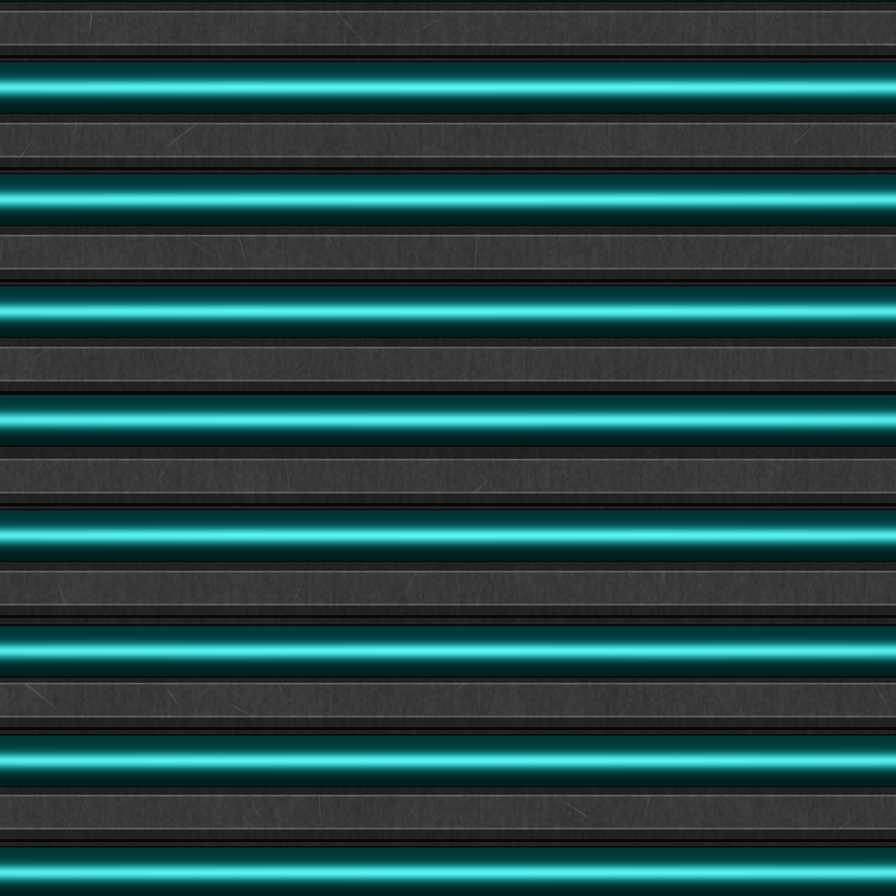
Write a three.js fragment shader that draws this pattern.

```glsl
// Eight glossy teal tubes lying between worn charcoal strips with pale rules.
// Each row is shaded by its height in the period; a few tubes sit slightly off
// centre. Wear is layered sines, fine grain and scratches scattered in cells.
varying vec2 vUv;

const float ROWS = 8.0;
const float UNITS = 96.0;          // height units in one row
const float ROW_START = 6.0;       // where a row begins, so no tube is cut
const float RULE_TOP = 9.9;
const float RULE_BOTTOM = 38.2;
const float RULE_HALF = 0.75;
const float SEAM = 48.5;
const float SEAM_HALF = 1.1;
const float TUBE_CENTRE = 75.0;
const float TUBE_HALF = 22.0;
const float GLOW_HALF = 6.5;
const float SOFT = 0.8;            // edge smoothing, in height units
const float SCRATCH_CELLS = 13.0;
const float SCRATCH_HALF = 0.0007; // in canvas widths

const vec3 STRIP = vec3(0.222);
const vec3 RAIL = vec3(0.132);
const vec3 RULE = vec3(0.40);
const vec3 GROOVE = vec3(0.03, 0.025, 0.025);
const vec3 TUBE_UPPER = vec3(0.0, 0.205, 0.205);
const vec3 TUBE_MIDDLE = vec3(0.012, 0.25, 0.25);
const vec3 TUBE_LOWER = vec3(0.0, 0.125, 0.125);
const vec3 GLOW = vec3(0.345, 0.70, 0.70);

float hash(vec2 p) {
  p = fract(p * vec2(0.1031, 0.1137));
  p += dot(p, p.yx + 33.33);
  return fract((p.x + p.y) * p.x * 17.31 + p.y * 9.7);
}

// Smooth grain between hashed lattice points
float grain(vec2 p) {
  vec2 i = floor(p), f = fract(p);
  f = f * f * (3.0 - 2.0 * f);
  return mix(mix(hash(i), hash(i + vec2(1, 0)), f.x),
             mix(hash(i + vec2(0, 1)), hash(i + 1.0), f.x), f.y);
}

// Coverage of a band around zero
float band(float d, float halfWidth) {
  return 1.0 - smoothstep(halfWidth - SOFT * 0.5, halfWidth + SOFT * 0.5, abs(d));
}

// Soft blotches and vertical streaks
float blotches(vec2 p) {
  float s = 0.0, a = 0.5;
  for (int i = 0; i < 4; i++) {
    s += a * sin(p.x * 23.0 + 2.0 * sin(p.y * 17.0)) * sin(p.y * 19.0 + sin(p.x * 13.0));
    p = mat2(1.5, 1.1, -1.1, 1.5) * p + 1.7;
    a *= 0.6;
  }
  return s;
}

// One random segment per cell, most of them faint and steep
float scratches(vec2 uv, float seed) {
  vec2 p = uv * SCRATCH_CELLS + seed, cell = floor(p);
  float sum = 0.0;
  for (int y = -1; y <= 1; y++)
  for (int x = -1; x <= 1; x++) {
    vec2 c = cell + vec2(x, y);
    vec2 q = p - c - vec2(hash(c + 3.1), hash(c + 7.7));
    float angle = 1.57 + 2.2 * (hash(c + 11.3) - 0.5);
    vec2 dir = vec2(cos(angle), sin(angle));
    float reach = mix(0.12, 0.5, hash(c + 19.9));
    float along = clamp(dot(q, dir), -reach, reach);
    float d = length(q - dir * along) / SCRATCH_CELLS;
    float fade = 1.0 - 0.7 * abs(along) / reach;
    float strength = pow(hash(c + 29.3), 3.0);
    sum += strength * fade * (1.0 - smoothstep(0.0, SCRATCH_HALF * 2.0, d));
  }
  return sum;
}

// Small vertical misplacement of the tubes, strongest around the middle rows
float tubeShift(float row) {
  float m = row - 4.0;
  return 3.2 * sin(m * 1.5708) * exp(-0.07 * m * m * m * m) + step(5.5, row);
}

vec3 tubeColour(float d) {
  vec3 base = mix(TUBE_UPPER, TUBE_MIDDLE, smoothstep(-TUBE_HALF, -4.0, d));
  base = mix(base, TUBE_LOWER, smoothstep(3.0, 18.0, d));
  float g = exp(-d * d / (GLOW_HALF * GLOW_HALF));
  float sheen = 0.96 + 0.05 * sin(vUv.x * 3.14159);
  return base + sheen * GLOW * vec3(pow(g, 1.6), g, g);
}

void main() {
  float h = (1.0 - vUv.y) * ROWS * UNITS;
  float row = floor((h - ROW_START) / UNITS);
  float p = h - row * UNITS;

  // Charcoal strip and darker rails
  float middle = 0.5 * (RULE_TOP + RULE_BOTTOM);
  float strip = band(p - middle, 0.5 * (RULE_BOTTOM - RULE_TOP));
  vec3 col = mix(RAIL, STRIP, strip);

  // Wear
  float fine = grain(vUv * vec2(400.0, 260.0)) - 0.5;
  float streak = grain(vUv * vec2(260.0, 45.0) + 40.0) - 0.5;
  col *= 1.0 + 0.17 * fine + 0.10 * streak + 0.06 * blotches(vUv);
  float worn = scratches(vUv, 5.0) + scratches(vUv * 1.4, 61.0);
  col += 0.13 * worn * mix(0.25, 1.0, strip);

  // Pale rules and the dark seam
  float rules = max(band(p - RULE_TOP, RULE_HALF), band(p - RULE_BOTTOM, RULE_HALF));
  col = mix(col, RULE * (1.0 + 0.15 * streak), 0.95 * rules);
  col = mix(col, GROOVE, band(p - SEAM, SEAM_HALF));

  // Tube with a dark outline
  float d = p - TUBE_CENTRE - tubeShift(row);
  col = mix(col, GROOVE, 0.85 * band(d, TUBE_HALF + 0.9));
  col = mix(col, tubeColour(d), band(d, TUBE_HALF - 0.5));

  gl_FragColor = vec4(col, 1.0);
}
```
